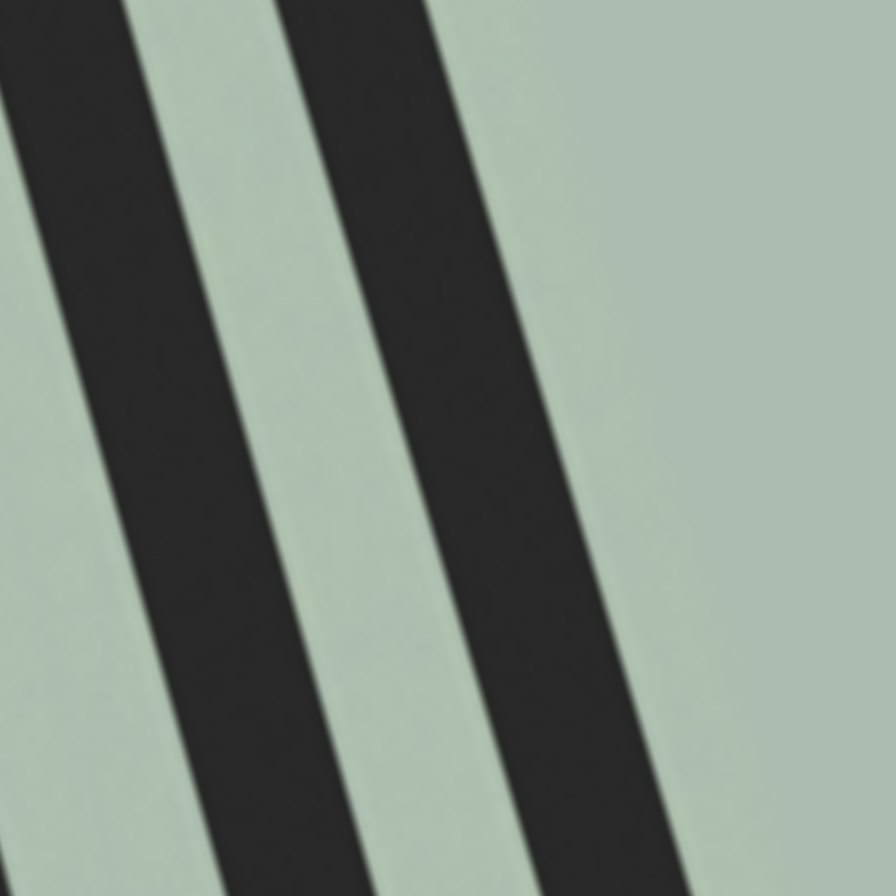
Write a three.js fragment shader that draws this pattern.

```glsl
// Broad charcoal stripes leaning left across a softly mottled sage ground.
varying vec2 vUv;

const vec3 SAGE = vec3(0.68, 0.75, 0.68);
const vec3 GREY_SAGE = vec3(0.675, 0.738, 0.69);
const vec3 CHARCOAL = vec3(0.16, 0.16, 0.16);
const vec3 RIM = vec3(0.146, 0.152, 0.146);

const int STRIPES = 3;            // counted from the right; the last only clips a corner
const float FIRST_FOOT = 0.688;   // centre of the first stripe on the lower edge
const float SPACING = 0.352;
const float SPACING_GROWTH = 0.0275;
const float LEAN = 0.298;         // leftward shift from lower to upper edge
const float LEAN_STEP = 0.0155;   // loss of lean per stripe
const float HALF_WIDTH = 0.084;   // measured across, along x
const float SOFTNESS = 0.0075;
const float MOTTLE_REACH = 0.14;  // how far mottling spreads from a stripe
const float GRAIN = 0.012;

float hash(vec2 p) {
  return fract(sin(dot(p, vec2(127.1, 311.7))) * 43758.5453);
}

float noise(vec2 p) {
  vec2 cell = floor(p);
  vec2 f = fract(p);
  f = f * f * (3.0 - 2.0 * f);
  float low = mix(hash(cell), hash(cell + vec2(1.0, 0.0)), f.x);
  float high = mix(hash(cell + vec2(0.0, 1.0)), hash(cell + vec2(1.0, 1.0)), f.x);
  return mix(low, high, f.y);
}

// Signed horizontal distance to the nearest stripe edge, negative inside.
float stripeDistance(vec2 p) {
  float nearest = 10.0;
  for (int i = 0; i < STRIPES; i++) {
    float k = float(i);
    float foot = FIRST_FOOT - SPACING * k - SPACING_GROWTH * k * (k - 1.0);
    float centre = foot - (LEAN - LEAN_STEP * k) * p.y;
    nearest = min(nearest, abs(p.x - centre) - HALF_WIDTH);
  }
  return nearest;
}

void main() {
  float d = stripeDistance(vUv);
  float coarse = noise(vUv * vec2(34.0, 22.0)) - 0.5;
  float fine = noise(vUv * 90.0 + 17.0) - 0.5;

  // Ground: green and mottled near the stripes, flat and greyer far away
  float nearStripe = 1.0 - smoothstep(0.6 * MOTTLE_REACH, MOTTLE_REACH, d + 0.04 * coarse);
  vec3 ground = mix(GREY_SAGE, SAGE, nearStripe * (0.75 + 0.5 * coarse));
  ground += nearStripe * GRAIN * (fine + coarse * vec3(0.6, 0.2, -0.8));

  // Faint light halo just outside each edge
  ground += 0.012 * smoothstep(SOFTNESS, 2.0 * SOFTNESS, d)
          * (1.0 - smoothstep(2.0 * SOFTNESS, 4.0 * SOFTNESS, d));

  // Stripe: slightly darker along its edges
  vec3 ink = mix(CHARCOAL, RIM, smoothstep(-0.024, -0.008, d));
  ink += 0.5 * GRAIN * fine;

  gl_FragColor = vec4(mix(ink, ground, smoothstep(-SOFTNESS, SOFTNESS, d)), 1.0);
}
```
